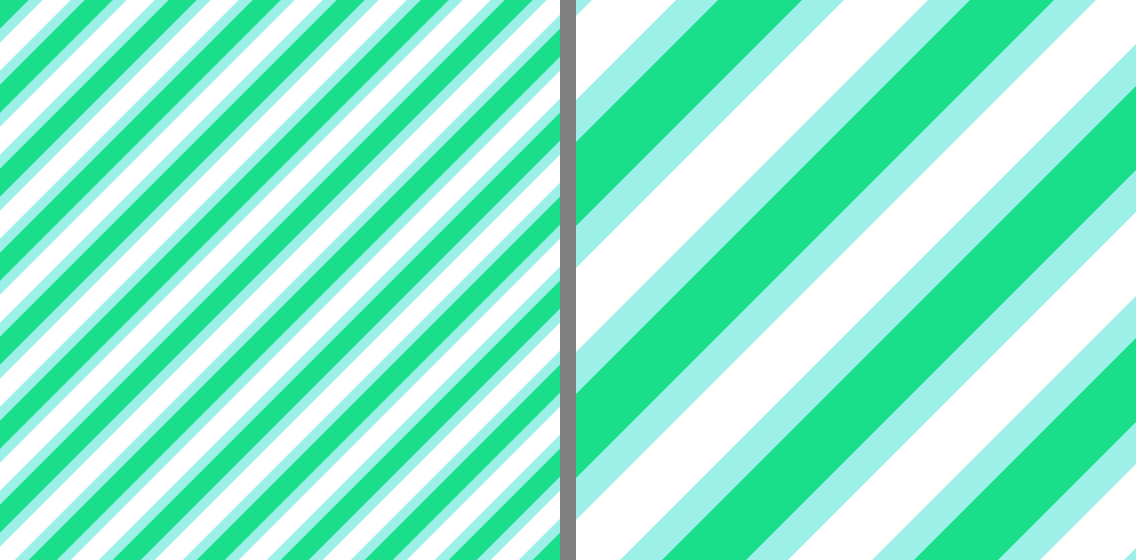
Left, the full canvas; right, a detail of the centre.
A WebGL 1 fragment shader for this pattern:

```glsl
precision highp float;
// Diagonal green stripes edged in pale aqua on a white ground.

uniform vec2 u_resolution;

const vec3 WHITE = vec3(1.0);
const vec3 GREEN = vec3(0.10, 0.87, 0.54);
const vec3 AQUA = vec3(0.61, 0.94, 0.91);

const float PERIOD = 0.15;        // stripe spacing along a canvas edge
const float GREEN_HALF = 0.025;   // half width of the green core
const float AQUA_HALF = 0.05;     // half width including both aqua edges
const float FIRST_CENTER = 0.0262;

// Distance to the nearest stripe center, repeating every period.
float stripeDistance(float t, float center, float period) {
  return abs(mod(t - center + 0.5 * period, period) - 0.5 * period);
}

// Antialiased coverage of a band with the given half width.
float band(float dist, float halfWidth, float blur) {
  return 1.0 - smoothstep(halfWidth - blur, halfWidth + blur, dist);
}

void main() {
  float pixel = 1.0 / min(u_resolution.x, u_resolution.y);
  vec2 uv = gl_FragCoord.xy * pixel;
  float top = u_resolution.y * pixel;

  // Diagonal coordinate, measured from the upper left corner.
  float diagonal = uv.x + top - uv.y;
  float dist = stripeDistance(diagonal, FIRST_CENTER, PERIOD);

  vec3 color = mix(WHITE, AQUA, band(dist, AQUA_HALF, pixel));
  color = mix(color, GREEN, band(dist, GREEN_HALF, pixel));
  gl_FragColor = vec4(color, 1.0);
}
```
